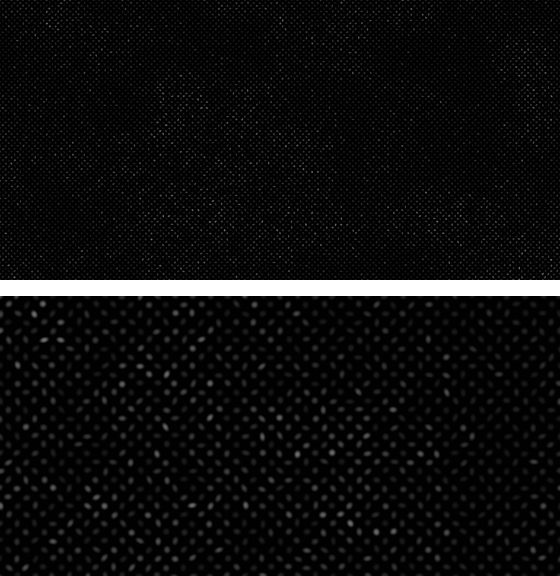
Top: the whole. Bottom: its middle third, enlarged.
A Shadertoy shader for this pattern:

```glsl
// Staggered lattice of tiny worn grey flecks on black, brightening in soft patches.

const float ROWS = 48.0;            // lattice cells down; two flecks per cell
const vec3 BACKGROUND = vec3(0.004);
const vec3 FLECK_COLOR = vec3(1.0);
const float RADIUS = 0.155;         // fleck radius in cells
const float SOFTNESS = 0.12;        // smallest edge blur in cells
const float STRETCH = 0.3;          // strongest elongation
const float JITTER = 0.05;          // offset from the lattice point
const float DIM_LEVEL = 0.085;      // brightness of the faintest flecks
const float PATCH_LEVEL = 0.25;     // extra brightness inside patches
const float SPARKLE_LEVEL = 0.15;   // extra brightness of rare flecks
const float PATCH_SCALE = 0.1;      // patch frequency per cell

float hash(vec2 p) {
    vec3 q = fract(vec3(p.xyx) * 0.1031);
    q += dot(q, q.yzx + 33.33);
    return fract((q.x + q.y) * q.z);
}

float valueNoise(vec2 p) {
    vec2 i = floor(p);
    vec2 f = fract(p);
    f = f * f * (3.0 - 2.0 * f);
    float low = mix(hash(i), hash(i + vec2(1.0, 0.0)), f.x);
    float high = mix(hash(i + vec2(0.0, 1.0)), hash(i + 1.0), f.x);
    return mix(low, high, f.y);
}

float fbm(vec2 p) {
    float sum = 0.0;
    float weight = 0.55;
    for (int octave = 0; octave < 3; octave++) {
        sum += weight * valueNoise(p);
        p = p * 2.03 + 17.0;
        weight *= 0.5;
    }
    return sum;
}

// Soft ellipse with its own tilt, proportions and offset
float fleckMask(vec2 p, vec2 id, float pixel) {
    p -= (vec2(hash(id + 11.3), hash(id + 27.9)) - 0.5) * 2.0 * JITTER;
    float angle = 3.14159 * hash(id + 43.1);
    float c = cos(angle);
    float s = sin(angle);
    p = mat2(c, -s, s, c) * p;
    float stretch = 1.0 + STRETCH * hash(id + 61.7);
    float dist = length(p * vec2(1.0 / stretch, stretch)) - RADIUS;
    float soft = max(0.75 * pixel, SOFTNESS);
    return 1.0 - smoothstep(-soft, soft, dist);
}

// Broad wear combined with variation from fleck to fleck
float fleckLevel(vec2 id) {
    float wear = smoothstep(0.15, 0.85, fbm(id * PATCH_SCALE + 5.0));
    float grain = hash(id + 83.5);
    return DIM_LEVEL + PATCH_LEVEL * wear * pow(grain, 1.3)
         + SPARKLE_LEVEL * pow(grain, 16.0);
}

void mainImage(out vec4 fragColor, in vec2 fragCoord) {
    float pixel = ROWS / iResolution.y;
    vec2 p = fragCoord * pixel;

    // Two square lattices, half a cell apart
    float light = 0.0;
    for (int layer = 0; layer < 2; layer++) {
        float shift = 0.5 * float(layer);
        vec2 cell = floor(p + shift);
        vec2 local = fract(p + shift) - 0.5;
        vec2 id = cell + 0.5 - shift;
        light += fleckLevel(id) * fleckMask(local, id, pixel);
    }
    fragColor = vec4(BACKGROUND + FLECK_COLOR * light, 1.0);
}
```
